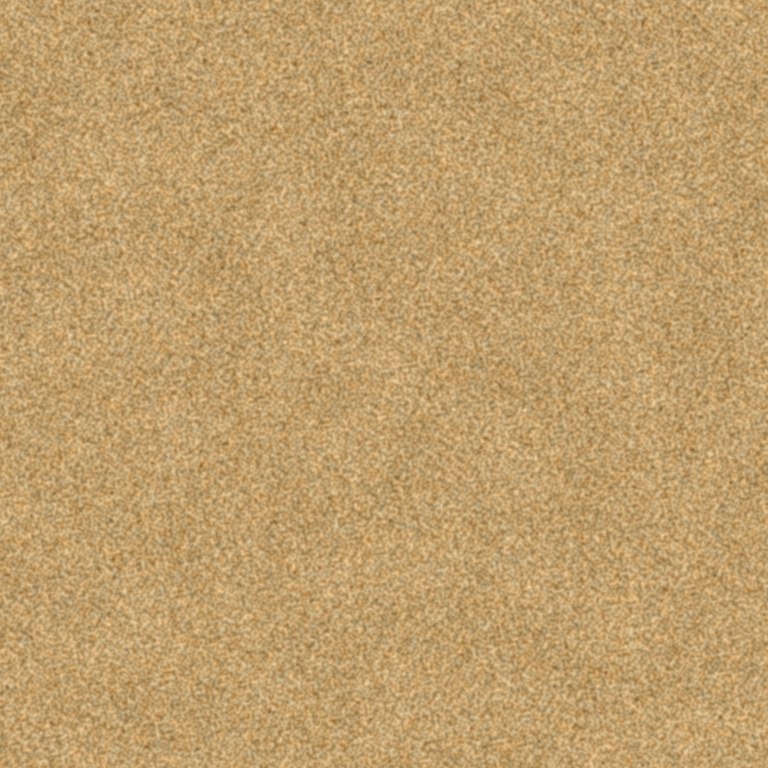
Give the GLSL for this texture, as a WebGL 2 fragment shader.

```glsl
#version 300 es
precision highp float;
// Fine, even sand: rotated octaves of gradient noise form soft tan grains,
// with a faint warm and cool tint, broad mottling, sparse dark specks
// and a few pale glints.

uniform vec2 u_resolution;
out vec4 fragColor;

const float TAU = 6.2831853;

// Integer hash of a lattice cell, returned as 0..1
float hash(vec2 cell) {
    uvec2 q = uvec2(ivec2(cell)) * uvec2(1597u, 3812u + 1u);
    uint h = (q.x ^ (q.y * 2711u)) * 747796405u + 2891336453u;
    h = ((h >> 16) ^ h) * 73244475u;
    h = ((h >> 15) ^ h) * 73244475u;
    h = (h >> 16) ^ h;
    return float(h >> 8) / 16777216.0;
}

// Dot product of a random unit gradient with the offset from its cell corner
float cornerSlope(vec2 cell, vec2 offset) {
    float angle = TAU * hash(cell);
    return dot(vec2(cos(angle), sin(angle)), offset);
}

float gradientNoise(vec2 p) {
    vec2 i = floor(p);
    vec2 f = p - i;
    vec2 w = f * f * f * (f * (f * 6.0 - 15.0) + 10.0);
    vec2 e = vec2(1.0, 0.0);
    float bottom = mix(cornerSlope(i, f), cornerSlope(i + e.xy, f - e.xy), w.x);
    float top = mix(cornerSlope(i + e.yx, f - e.yx), cornerSlope(i + e.xx, f - e.xx), w.x);
    return mix(bottom, top, w.y);
}

// One noise layer, turned and shifted so that lattices never line up
float layer(vec2 p, float frequency, float turn) {
    float c = cos(turn), s = sin(turn);
    return gradientNoise(mat2(c, s, -s, c) * p * frequency + turn * 71.3);
}

void main() {
    vec2 p = gl_FragCoord.xy / min(u_resolution.x, u_resolution.y);

    // Grain brightness, from fine to broad
    float grain = 0.18 * layer(p, 195.0, 0.6)
                + 0.13 * layer(p, 118.0, 1.3)
                + 0.06 * layer(p, 46.0, 2.2)
                + 0.04 * layer(p, 10.0, 2.9);

    // Sparse dark specks and pale glints
    float speck = smoothstep(0.32, 0.62, layer(p, 98.0, 3.7));
    float glint = smoothstep(0.34, 0.62, layer(p, 140.0, 4.4));

    vec3 color = vec3(0.754, 0.624, 0.424) + grain;
    color -= speck * vec3(0.09, 0.11, 0.10);
    color += glint * vec3(0.07, 0.07, 0.08);

    // Warm and cool drift between neighbouring grains
    color += vec3(0.045, -0.012, -0.055) * layer(p, 85.0, 5.1);
    color += vec3(0.02, 0.0, -0.025) * layer(p, 28.0, 5.8);

    fragColor = vec4(clamp(color, 0.0, 1.0), 1.0);
}
```
